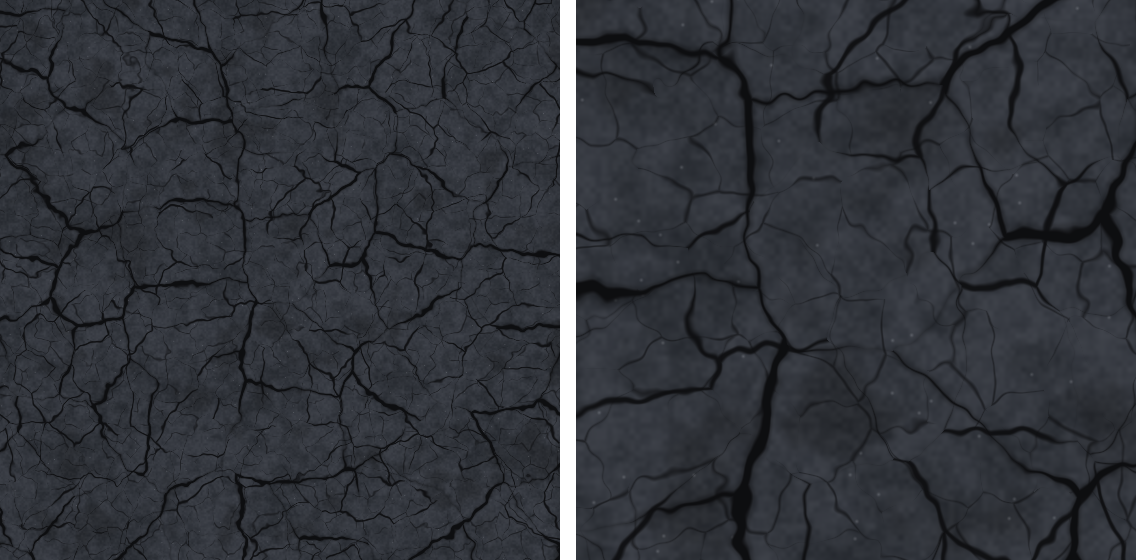
Left, the full canvas; right, a detail of the centre.
Give the GLSL for this texture, as a WebGL 2 fragment shader.

```glsl
#version 300 es
precision highp float;
// Dry, dark cracked earth. Three scales of Voronoi borders, bent by noise,
// form wide, medium and hairline cracks whose width varies and tapers out.
// The soil between them is mottled, stained, grainy and lightly specked.
uniform vec2 u_resolution;
out vec4 fragColor;

const vec3 SOIL_LIGHT = vec3(0.222, 0.236, 0.266);
const vec3 SOIL_DARK  = vec3(0.170, 0.184, 0.208);
const vec3 STAIN      = vec3(0.140, 0.149, 0.165);
const vec3 CRACK      = vec3(0.052, 0.054, 0.062);

// Per crack layer: cells across, half width, share removed, opacity
const vec4 WIDE     = vec4(7.0, 0.0030, 0.48, 1.0);
const vec4 MEDIUM   = vec4(13.0, 0.0016, 0.58, 0.90);
const vec4 HAIRLINE = vec4(27.0, 0.0010, 0.60, 0.58);

const float BEND = 0.046;       // broad wandering of the cracks
const float JAG = 0.016;        // small kinks
const float FRAY = 0.0060;      // ragged crack edges
const float HALO_REACH = 0.006;
const float GRAIN = 0.060;
const float SPECK_CELLS = 85.0;
const float SPECK_SHARE = 0.06;

vec2 hash2(vec2 cell) {
  uvec2 v = uvec2(ivec2(cell) + 4096);
  v = v * 1664525u + 1013904223u;
  for (int i = 0; i < 2; i++) {
    v.x += v.y * 1664525u;
    v.y += v.x * 1664525u;
    v ^= v >> 16u;
  }
  return vec2(v >> 8u) / 16777216.0;
}

vec2 noise2(vec2 p) {
  vec2 i = floor(p), f = fract(p);
  f = f * f * (3.0 - 2.0 * f);
  return mix(mix(hash2(i), hash2(i + vec2(1, 0)), f.x),
             mix(hash2(i + vec2(0, 1)), hash2(i + vec2(1, 1)), f.x), f.y);
}

float fbm(vec2 p) {
  float sum = 0.0, amp = 0.5;
  for (int i = 0; i < 4; i++) {
    sum += amp * noise2(p).x;
    p = mat2(1.6, 1.2, -1.2, 1.6) * p + 17.3;
    amp *= 0.5;
  }
  return sum / 0.9375;
}

// Signed depth into the nearest crack: positive inside, in canvas units
float crackDepth(vec2 p, vec4 layer, float seed) {
  vec2 q = p * layer.x + seed;
  vec2 base = floor(q), f = q - base;
  vec2 nearest = vec2(0), nearestId = vec2(0);
  float best = 1e3;
  for (int y = -1; y <= 1; y++)
    for (int x = -1; x <= 1; x++) {
      vec2 o = vec2(x, y);
      vec2 r = o + hash2(base + o) - f;
      if (dot(r, r) < best) {
        best = dot(r, r);
        nearest = r;
        nearestId = o;
      }
    }
  float variation = noise2(q * 2.3 + 40.0).x;
  float depth = -1.0;
  for (int y = -2; y <= 2; y++)
    for (int x = -2; x <= 2; x++) {
      vec2 o = nearestId + vec2(x, y);
      if (x == 0 && y == 0) continue;
      vec2 r = o + hash2(base + o) - f;
      float border = dot(0.5 * (nearest + r), normalize(r - nearest)) / layer.x;
      // The id sum is the same seen from both sides of a border
      float chance = hash2(2.0 * base + nearestId + o + 900.0).x;
      float strength = 0.6 * chance + 0.7 * variation - layer.z;
      depth = max(depth, layer.y * clamp(strength * 3.0, -6.0, 1.0) - border);
    }
  return depth;
}

float coverage(float depth, float soft) {
  return smoothstep(-soft, soft, depth);
}

void main() {
  vec2 p = gl_FragCoord.xy / u_resolution.y;
  float soft = max(0.0011, 0.7 / u_resolution.y);

  // Soil: gentle mottling, blotchy stains and crisp grain
  float tone = fbm(p * 10.0 + 5.0) * 0.4 + fbm(p * 55.0 + 31.0) * 0.6;
  vec3 color = mix(SOIL_DARK, SOIL_LIGHT, smoothstep(0.26, 0.68, tone));
  float stain = smoothstep(0.56, 0.78, fbm(p * 17.0 + 71.0));
  color = mix(color, STAIN, 0.60 * stain);
  float grain = noise2(p * 300.0).x * 0.6 + noise2(p * 150.0 + 9.0).y * 0.4;
  color += GRAIN * (grain - 0.5);

  // Sparse pale specks
  vec2 speckCell = floor(p * SPECK_CELLS);
  vec2 speckAt = 0.2 + 0.6 * hash2(speckCell + 300.0);
  float speckGap = length(fract(p * SPECK_CELLS) - speckAt) / SPECK_CELLS;
  float speck = step(hash2(speckCell + 700.0).x, SPECK_SHARE);
  color += 0.13 * speck * coverage(0.0007 - speckGap, soft);

  // Cracks follow a warped plane
  vec2 warped = p + BEND * (noise2(p * 7.0 + 3.0) - 0.5)
                  + JAG * (noise2(p * 32.0 + 11.0) - 0.5)
                  + FRAY * (noise2(p * 105.0 + 23.0) - 0.5);
  float wide = crackDepth(warped, WIDE, 2.0);
  float medium = crackDepth(warped, MEDIUM, 57.0);
  float hairline = crackDepth(warped, HAIRLINE, 131.0);

  float halo = smoothstep(-HALO_REACH, 0.0, max(wide, medium - 0.002));
  color *= 1.0 - 0.24 * halo * halo;
  color = mix(color, CRACK, HAIRLINE.w * coverage(hairline, soft));
  color = mix(color, CRACK, MEDIUM.w * coverage(medium, soft));
  color = mix(color, CRACK, WIDE.w * coverage(wide, soft));
  fragColor = vec4(color, 1.0);
}
```
